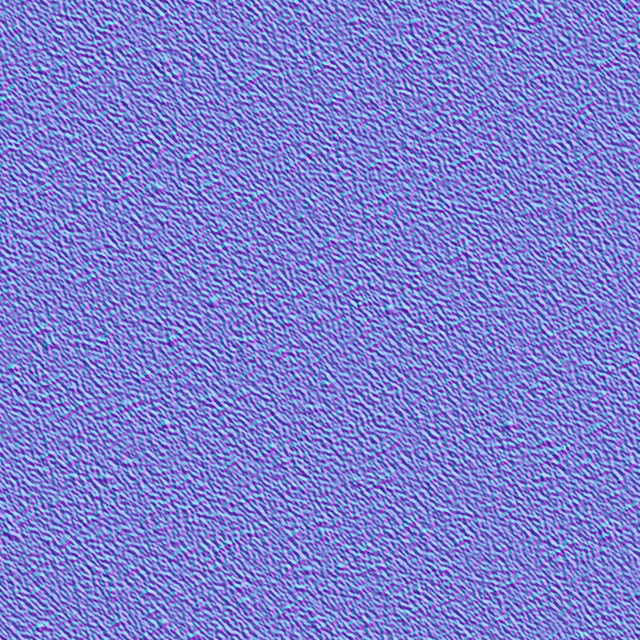
This texture map is drawn by a WebGL 2 fragment shader. Its source:

```glsl
#version 300 es
precision highp float;
// Normal map of a finely pebbled surface with faint slanted streaks and a few domes.

uniform vec2 u_resolution;
out vec4 fragColor;

vec2 hash2(vec2 cell) {
    vec3 q = fract(cell.xyx * vec3(0.1031, 0.1030, 0.0973));
    q += dot(q, q.yzx + 33.33);
    return fract((q.xx + q.yz) * q.zy);
}

vec2 latticeGradient(vec2 cell) {
    float angle = 6.28318 * hash2(cell + 517.0).x;
    return vec2(cos(angle), sin(angle));
}

float gradientNoise(vec2 p) {
    vec2 cell = floor(p), f = fract(p);
    vec2 fade = f * f * f * (f * (f * 6.0 - 15.0) + 10.0);
    vec2 right = vec2(1.0, 0.0), up = vec2(0.0, 1.0);
    float a = dot(latticeGradient(cell), f);
    float b = dot(latticeGradient(cell + right), f - right);
    float c = dot(latticeGradient(cell + up), f - up);
    float d = dot(latticeGradient(cell + 1.0), f - 1.0);
    return mix(mix(a, b, fade.x), mix(c, d, fade.x), fade.y);
}

mat2 rotation(float angle) {
    float c = cos(angle), s = sin(angle);
    return mat2(c, s, -s, c);
}

// Sparse round domes, one candidate per cell of a coarse grid
float domes(vec2 p) {
    vec2 grid = p * 22.0, cell = floor(grid);
    vec2 seed = hash2(cell + 91.0);
    vec2 centre = 0.3 + 0.4 * hash2(cell + 43.0);
    float radius = mix(0.1, 0.24, seed.y * seed.y);
    float dome = 1.0 - smoothstep(0.0, radius, length(fract(grid) - centre));
    return dome * step(seed.x, 0.09);
}

float surfaceHeight(vec2 p) {
    // Pebbles, slightly elongated towards the lower right
    vec2 grain = vec2(p.x + p.y, p.x - p.y) * 0.707 * vec2(185.0, 122.0);
    float pebbles = gradientNoise(grain)
                  + 0.6 * gradientNoise(rotation(0.65) * grain * 0.66 + 37.0);

    // Streaks rising to the right
    vec2 slant = rotation(-0.55) * p;
    float streak = gradientNoise(slant * vec2(24.0, 75.0) + 11.0);
    float ridges = smoothstep(0.2, 0.55, streak);

    // Calm and rough patches
    float patches = gradientNoise(slant * vec2(14.0, 24.0) + 5.0);
    float roughness = 1.0 + 0.4 * patches + 0.25 * ridges;

    float dome = domes(p);
    return pebbles * roughness * (1.0 - 0.6 * dome) + 0.7 * ridges + 1.4 * dome;
}

void main() {
    vec2 p = gl_FragCoord.xy / min(u_resolution.x, u_resolution.y);

    // Surface normal from central differences
    vec2 e = vec2(0.0012, 0.0);
    vec2 slope = vec2(surfaceHeight(p + e.xy) - surfaceHeight(p - e.xy),
                      surfaceHeight(p + e.yx) - surfaceHeight(p - e.yx));
    vec3 normal = normalize(vec3(-2.0 * slope, 1.0));

    // Tangent colours with a soft light from the upper right
    float light = normal.x + normal.y;
    vec3 colour = vec3(0.49, 0.50, 0.83);
    colour.rg += normal.xy * vec2(0.30, 0.36);
    colour += light * vec3(0.10, 0.10, 0.20);

    fragColor = vec4(clamp(colour, 0.0, 1.0), 1.0);
}
```
